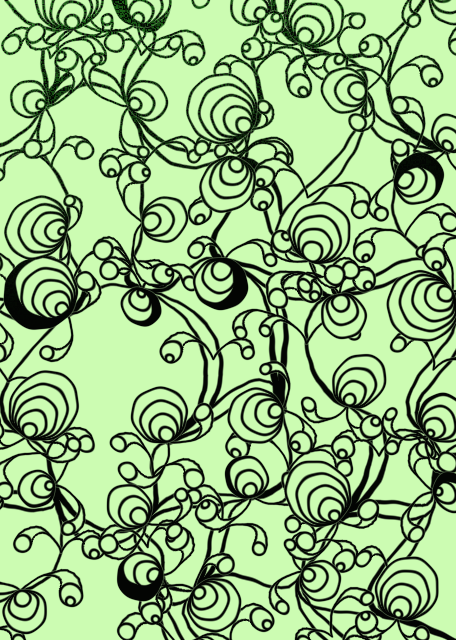
This pattern is drawn by a WebGL 1 fragment shader. Its source:

```glsl
precision highp float;
// Pen-drawn curls on pale green paper: nested rings joined by swelling stems,
// with looped tendrils branching off. A jittered grid places every plant, and
// stems, tendrils and bulbs are painted as three layers that hide one another.
uniform vec2 u_resolution;

const float PI = 3.14159;
const float CELL = 0.15;   // plant spacing, in canvas heights
const float PEN = 0.0021;  // half width of a pen line
const vec3 PAPER = vec3(0.80, 0.99, 0.70);
const vec3 BLACK_INK = vec3(0.01, 0.02, 0.01);
const vec3 GREEN_INK = vec3(0.11, 0.40, 0.09);

float hash(vec2 cell, float salt) {
  return fract(sin(dot(cell, vec2(127.1, 311.7)) + salt * 74.7) * 4375.85);
}

vec2 heading(float angle) { return vec2(cos(angle), sin(angle)); }

float coverage(float dist) {
  float soft = 1.0 / u_resolution.y;
  return 1.0 - smoothstep(-soft, soft, dist);
}

// Layer is (ink, opacity): the body hides what lies below, the line inks it.
vec2 paint(vec2 layer, float line, float body) {
  float ink = coverage(line), fill = coverage(body);
  return vec2(max(layer.x * (1.0 - fill), ink), max(layer.y, max(ink, fill)));
}

vec2 bezier(vec2 a, vec2 b, vec2 c, vec2 d, float t) {
  float s = 1.0 - t;
  return s * s * s * a + 3.0 * s * t * (s * b + t * c) + t * t * t * d;
}

// Distance to a cubic curve and the curve position of the nearest point.
vec2 curve(vec2 p, vec2 a, vec2 b, vec2 c, vec2 d) {
  vec2 nearest = vec2(1.0, 0.0), from = a;
  for (int i = 1; i <= 12; i++) {
    vec2 to = bezier(a, b, c, d, float(i) / 12.0);
    vec2 span = to - from;
    float h = clamp(dot(p - from, span) / max(dot(span, span), 1e-7), 0.0, 1.0);
    float dist = length(p - from - span * h);
    if (dist < nearest.x) nearest = vec2(dist, (float(i) - 1.0 + h) / 12.0);
    from = to;
  }
  return nearest;
}

// Nested circles touching at one base point; the outer one may swell.
float rings(vec2 p, vec2 base, vec2 axis, float radius, float swell) {
  float line = 1.0;
  for (int i = 0; i < 5; i++) {
    float r = radius - 0.0105 * float(i);
    if (r < 0.005) break;
    vec2 q = p - base - axis * r;
    float side = 0.5 + 0.5 * dot(normalize(q + 1e-5), vec2(-axis.y, axis.x));
    float width = PEN + (i == 0 ? swell * side * side : 0.0);
    line = min(line, abs(length(q) - r) - width);
  }
  return line;
}

// Plant of a cell: base point, axis angle and bulb radius.
vec4 plant(vec2 cell) {
  float angle = 2.0 * PI * hash(cell, 1.0);
  float radius = mix(0.024, 0.054, hash(cell, 2.0));
  vec2 jitter = vec2(hash(cell, 3.0), hash(cell, 4.0)) - 0.5;
  return vec4((cell + 0.5 + 0.5 * jitter) * CELL - heading(angle) * radius, angle, radius);
}

// Stem handle: along the bulb's tangent, turned towards the other plant.
vec2 handle(float angle, vec2 span) {
  vec2 tangent = vec2(-sin(angle), cos(angle));
  return tangent * (dot(tangent, span) < 0.0 ? -0.5 : 0.5) * length(span);
}

vec2 addStem(vec2 layer, vec2 p, vec4 a, vec4 b, float chance) {
  vec2 span = b.xy - a.xy;
  vec2 near = curve(p, a.xy, a.xy + handle(a.z, span), b.xy - handle(b.z, span), b.xy);
  float hollow = 0.012 * step(0.5, chance) * sin(PI * near.y);
  float width = PEN + 0.006 * fract(chance * 7.0) * (1.0 - near.y) * (1.0 - near.y);
  return paint(layer, abs(near.x - hollow) - width, near.x - hollow);
}

// Hooked tendril that opens into a loop with a ringed tip.
vec2 addTendril(vec2 layer, vec2 p, vec2 root, float angle, float bend, float size, float tip) {
  if (length(p - root) > 0.14) return layer;
  vec2 out1 = heading(angle) * size, side = vec2(-out1.y, out1.x) * bend;
  vec2 c = root + out1 * 1.1 + side * 0.1, d = root + out1 * 0.8 + side * 0.55;
  vec2 near = curve(p, root, root + out1 * 0.5 - side * 0.2, c, d);
  float loopWidth = tip * smoothstep(0.3, 1.0, near.y);
  vec2 axis = normalize(c - d);
  float line = min(abs(near.x - loopWidth) - PEN, rings(p, d - axis * tip, axis, tip, 0.0));
  return paint(layer, line, near.x - loopWidth);
}

void main() {
  vec2 uv = gl_FragCoord.xy / u_resolution.y;
  // Unsteady hand: slow bends plus a fine tremble
  vec2 p = uv + 0.004 * sin(uv.yx * 23.0 + vec2(0.0, 2.0)) + 0.0007 * sin(uv.yx * 170.0);
  vec2 home = floor(p / CELL), stems = vec2(0.0), tendrils = vec2(0.0), bulbs = vec2(0.0);

  for (int y = -2; y <= 1; y++) for (int x = -2; x <= 1; x++) {
    vec2 cell = home + vec2(float(x), float(y));
    vec4 here = plant(cell), above = plant(cell + vec2(0.0, 1.0));
    vec2 span = above.xy - here.xy, axis = heading(here.z);
    stems = addStem(stems, p, here, above, hash(cell, 5.0));
    if (hash(cell, 6.0) < 0.6)
      stems = addStem(stems, p, here, plant(cell + vec2(1.0, 0.0)), hash(cell, 7.0));

    // Two tendrils at the base, two half way up the stem
    for (int k = 0; k < 4; k++) {
      float salt = 10.0 + float(k), onStem = k < 2 ? 0.0 : 1.0;
      float bend = mod(float(k), 2.0) * 2.0 - 1.0;
      vec2 root = bezier(here.xy, here.xy + handle(here.z, span),
                         above.xy - handle(above.z, span), above.xy, 0.5 * onStem);
      float angle = mix(here.z + PI, atan(span.y, span.x), onStem);
      angle += bend * mix(0.5, 1.3, hash(cell, salt));
      tendrils = addTendril(tendrils, p, root, angle, bend, mix(0.045, 0.09, hash(cell, salt + 5.0)),
                            mix(0.008, 0.018, hash(cell, salt + 9.0)));
    }
    float swell = 0.011 * smoothstep(0.55, 0.9, hash(cell, 8.0));
    bulbs = paint(bulbs, rings(p, here.xy, axis, here.w, swell),
                  length(p - here.xy - axis * here.w) - here.w);
  }

  float ink = mix(mix(stems.x, tendrils.x, tendrils.y), bulbs.x, bulbs.y);
  // Ink turns green and grainy towards the upper left
  float grain = hash(floor(uv / 0.002), 30.0);
  float fade = smoothstep(0.45, 1.0, uv.y - 0.3 * uv.x) * smoothstep(0.1, 0.9, grain);
  gl_FragColor = vec4(mix(PAPER, mix(BLACK_INK, GREEN_INK, fade), ink), 1.0);
}
```
